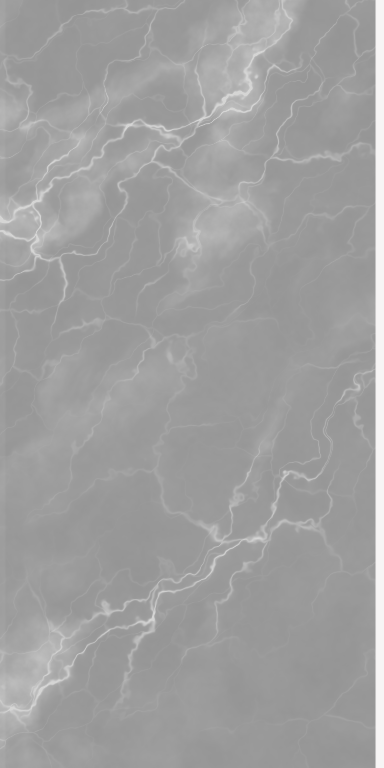
Write a Shadertoy shader that draws this texture.

```glsl
// Grey marble slab with pale diagonal veins and a white margin on the right.
// Two jagged main veins cross warped Voronoi cell edges, which form the fine
// network; soft noise clouds gather along the veined bands.

const vec3 STONE = vec3(0.594);
const vec3 VEIN_TINT = vec3(1.0, 1.0, 0.995);
const vec3 MARGIN = vec3(0.97, 0.96, 0.96);
const float MARGIN_START = 0.978;   // fraction of the width
const float LEFT_EDGE = 0.014;      // faint light strip, fraction of the width
const float VEIN_ANGLE = 0.78;
const float VEIN_WIDTH = 0.0020;    // fraction of the height
const float MAIN_GAIN = 0.17;
const float NETWORK_GAIN = 0.13;
const float HAIR_GAIN = 0.06;
const float CLOUD_GAIN = 0.12;
const float MOTTLE_GAIN = 0.035;

float hash(vec2 p) {
    return fract(sin(dot(p, vec2(127.1, 311.7))) * 43758.5453);
}

vec2 hash2(vec2 p) {
    return vec2(hash(p), hash(p + 57.3));
}

float noise(vec2 p) {
    vec2 i = floor(p), f = fract(p);
    f = f * f * (3.0 - 2.0 * f);
    return mix(mix(hash(i), hash(i + vec2(1, 0)), f.x),
               mix(hash(i + vec2(0, 1)), hash(i + vec2(1, 1)), f.x), f.y);
}

float fbm(vec2 p) {
    float sum = 0.0, amp = 0.5;
    for (int i = 0; i < 5; i++) {
        sum += amp * noise(p);
        p = mat2(1.6, 1.2, -1.2, 1.6) * p + 7.1;
        amp *= 0.5;
    }
    return sum / 0.97;
}

// Distance to the nearest Voronoi cell border
float cellEdge(vec2 p) {
    vec2 cell = floor(p), f = fract(p), nearest = vec2(0.0);
    float best = 9.0, edge = 9.0;
    for (int j = -1; j <= 1; j++)
    for (int i = -1; i <= 1; i++) {
        vec2 g = vec2(i, j), r = g + hash2(cell + g) - f;
        if (dot(r, r) < best) { best = dot(r, r); nearest = r; }
    }
    for (int j = -2; j <= 2; j++)
    for (int i = -2; i <= 2; i++) {
        vec2 g = vec2(i, j), r = g + hash2(cell + g) - f, d = r - nearest;
        if (dot(d, d) > 1e-4) edge = min(edge, dot(0.5 * (r + nearest), normalize(d)));
    }
    return edge;
}

float line(float d, float width) {
    d /= width;
    return exp(-d * d) + 0.18 * exp(-abs(d) * 0.35);
}

// Height above the upper and the lower main vein
float aboveUpper(vec2 p) { return 0.78 * (p.y - 0.73 - 0.25 * p.x - 1.05 * p.x * p.x); }
float aboveLower(vec2 p) { return 0.78 * (p.y - 0.09 - 0.60 * p.x - 0.40 * p.x * p.x); }

void mainImage(out vec4 fragColor, in vec2 fragCoord) {
    vec2 uv = fragCoord / iResolution.xy;
    vec2 p = fragCoord / iResolution.y;

    // Jagged warp shared by all veins
    vec2 warp = vec2(fbm(p * 13.0), fbm(p * 13.0 + 31.7)) - 0.5;
    vec2 jag = vec2(noise(p * 75.0), noise(p * 75.0 + 11.3)) - 0.5;
    vec2 q = p + 0.11 * warp + 0.006 * jag;
    float c = cos(VEIN_ANGLE), s = sin(VEIN_ANGLE);
    mat2 turn = mat2(c, -s, s, c);
    vec2 along = turn * q;

    // Bands where veins and clouds are dense
    float up = aboveUpper(p), low = aboveLower(p);
    float upperBand = smoothstep(-0.33, -0.08, up) * (1.0 - 0.55 * smoothstep(0.04, 0.16, up));
    float lowerBand = exp(-low * low / 0.007);
    float band = max(upperBand, lowerBand);

    // Veins fade in and out along their length
    float fade = smoothstep(0.32, 0.68, fbm(p * 9.0 + 4.2));
    float shimmer = 0.55 + 0.75 * noise(p * 60.0 + 9.0);
    float mainVein = max(line(aboveUpper(q), VEIN_WIDTH), line(aboveLower(q), VEIN_WIDTH));
    vec2 stretch = vec2(5.0, 10.0);
    float network = line(cellEdge(along * stretch + 3.7) / 8.0, VEIN_WIDTH);
    float hair = line(cellEdge(along * stretch * 1.9 + 21.0) / 15.0, VEIN_WIDTH * 0.8);
    float veins = MAIN_GAIN * mainVein * (0.45 + 0.55 * fade)
                + NETWORK_GAIN * network * fade * (0.22 + 0.78 * band)
                + HAIR_GAIN * hair * (1.0 - 0.5 * fade) * band;

    // Milky clouds with a broken, grainy texture
    float cloud = smoothstep(0.47, 0.80, fbm(turn * p * vec2(7.0, 13.0) + 0.8 * warp + 15.0));
    cloud *= (0.15 + 0.85 * band) * (0.4 + 1.1 * fbm(p * 55.0));
    float mottle = fbm(p * 22.0 + 2.0 * warp) - 0.45 + 0.2 * (noise(p * 150.0) - 0.5);

    float light = veins * shimmer + CLOUD_GAIN * cloud + MOTTLE_GAIN * mottle;
    light += 0.02 * (1.0 - smoothstep(LEFT_EDGE - 0.004, LEFT_EDGE + 0.004, uv.x));
    vec3 color = STONE + VEIN_TINT * min(light, 0.24);

    // White margin
    color = mix(color, MARGIN, smoothstep(MARGIN_START - 0.003, MARGIN_START + 0.003, uv.x));
    fragColor = vec4(color, 1.0);
}
```
